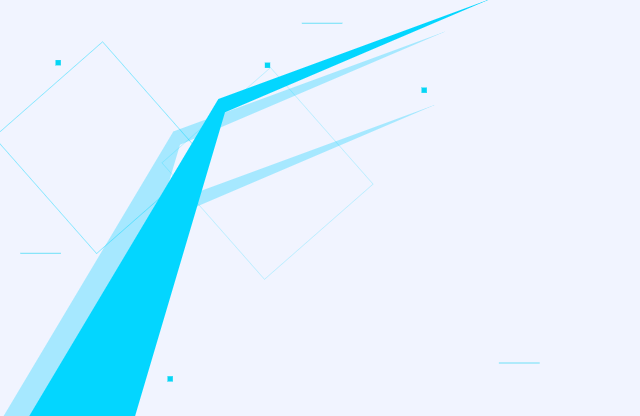
Write a Shadertoy shader that draws this background.

```glsl
// Angular cyan bolt with two pale echoes on a near-white ground,
// accented by thin tilted frames, small squares and short dashes.
// All shapes are signed distances on a 7.68 x 5 canvas, y pointing down.

const vec3 GROUND = vec3(0.945, 0.957, 1.0);
const vec3 CYAN = vec3(0.01, 0.84, 1.0);
const vec3 PALE = vec3(0.65, 0.91, 1.0);

float boxDistance(vec2 p, vec2 halfSize) {
    vec2 d = abs(p) - halfSize;
    return length(max(d, 0.0)) + min(max(d.x, d.y), 0.0);
}

// Bent bolt: a tapering blade joined to a widening leg
float boltDistance(vec2 p) {
    vec2 corner[5] = vec2[5](vec2(2.62, 1.19), vec2(5.88, -0.01),
        vec2(2.70, 1.35), vec2(1.03, 7.0), vec2(-0.84, 7.0));
    float nearest = 1e3, side = 1.0;
    for (int i = 0; i < 5; i++) {
        vec2 a = corner[i], b = corner[(i + 4) % 5];
        vec2 edge = b - a, w = p - a;
        float t = clamp(dot(w, edge) / dot(edge, edge), 0.0, 1.0);
        nearest = min(nearest, length(w - edge * t));
        bvec3 crossing = bvec3(p.y >= a.y, p.y < b.y, edge.x * w.y > edge.y * w.x);
        if (all(crossing) || !any(crossing)) side = -side;
    }
    return side * nearest;
}

// Outline of a tilted rectangle
float frameDistance(vec2 p) {
    vec2 q = vec2(dot(p, vec2(0.66, 0.751)), dot(p, vec2(0.751, -0.66)));
    return abs(boxDistance(q, vec2(0.932, 0.867))) - 0.004;
}

void mainImage(out vec4 fragColor, in vec2 fragCoord) {
    vec2 uv = fragCoord / iResolution.xy;
    vec2 p = vec2(uv.x * 7.68, (1.0 - uv.y) * 5.0);
    float pixel = 5.0 / iResolution.y;
    #define COVER(d) clamp(0.5 - (d) / pixel, 0.0, 1.0)

    // Pale echoes
    float echo = min(boltDistance(p - vec2(-0.54, 0.39)),
                     boltDistance(p - vec2(-0.66, 1.27)));
    vec3 color = mix(GROUND, PALE, COVER(echo));

    // Thin frames, the right one fainter
    color = mix(color, CYAN, 0.50 * COVER(frameDistance(p - vec2(1.195, 1.775))));
    color = mix(color, CYAN, 0.25 * COVER(frameDistance(p - vec2(3.21, 2.085))));

    // Main bolt
    color = mix(color, CYAN, COVER(boltDistance(p)));

    // Scattered squares
    vec2 squares[4] = vec2[4](vec2(0.698, 0.754), vec2(3.21, 0.784),
        vec2(5.09, 1.084), vec2(2.042, 4.554));
    for (int i = 0; i < 4; i++)
        color = mix(color, vec3(0.02, 0.84, 0.96),
                    COVER(boxDistance(p - squares[i], vec2(0.032))));

    // Short dashes
    vec2 dashes[3] = vec2[3](vec2(3.865, 0.28), vec2(0.487, 3.045), vec2(6.23, 4.363));
    for (int i = 0; i < 3; i++)
        color = mix(color, vec3(0.45, 0.88, 0.97),
                    0.9 * COVER(boxDistance(p - dashes[i], vec2(0.243, 0.007))));

    fragColor = vec4(color, 1.0);
}
```
